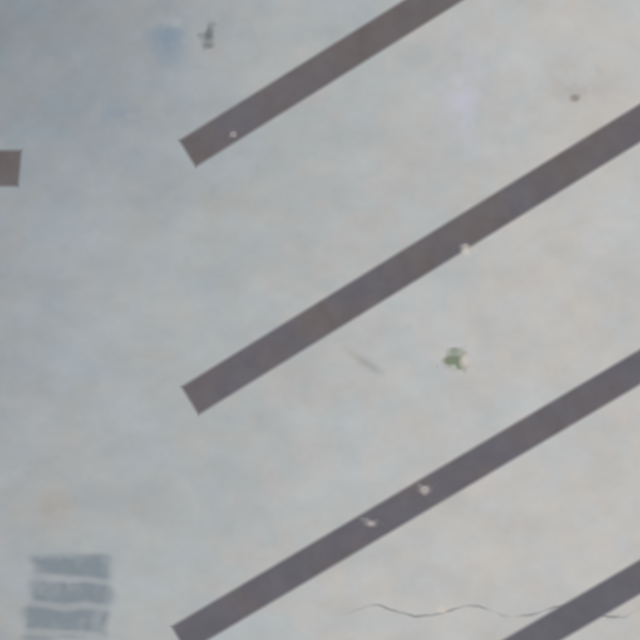
Reproduce this texture procedurally as a three.js fragment shader.

```glsl
varying vec2 vUv;

const vec3 COOL_SHADE = vec3(0.545, 0.572, 0.60);
const vec3 MID_CONCRETE = vec3(0.662, 0.68, 0.685);
const vec3 WARM_CONCRETE = vec3(0.738, 0.735, 0.726);
const vec3 BAR_GREY = vec3(0.403, 0.395, 0.422);
const vec3 BAR_RUST = vec3(0.415, 0.393, 0.395);
const vec3 BLUE_STAIN = vec3(0.50, 0.56, 0.62);
const vec3 LAVENDER = vec3(0.74, 0.74, 0.79);
const vec3 BROWN_STAIN = vec3(0.62, 0.57, 0.53);
const vec3 PATCH_GREY = vec3(0.49, 0.53, 0.56);
const vec3 LEAF_GREEN = vec3(0.42, 0.47, 0.38);
const vec3 CHIP_PALE = vec3(0.80, 0.77, 0.74);
const vec3 DARK_FLECK = vec3(0.36, 0.38, 0.39);
const float EDGE = 0.0046;
const float GRAIN = 0.006;
const float MOTTLE = 0.05;
const float SPECKLE = 0.026;

float hash(vec2 p) {
  vec3 q = fract(vec3(p.xyx) * 0.1031);
  q += dot(q, q.yzx + 33.33);
  return fract((q.x + q.y) * q.z);
}

float noise(vec2 p) {
  vec2 cell = floor(p), f = fract(p);
  f = f * f * (3.0 - 2.0 * f);
  return mix(mix(hash(cell), hash(cell + vec2(1.0, 0.0)), f.x),
             mix(hash(cell + vec2(0.0, 1.0)), hash(cell + 1.0), f.x), f.y);
}

float fbm(vec2 p) {
  float sum = 0.0, amp = 0.5;
  for (int i = 0; i < 3; i++) {
    sum += amp * noise(p);
    p = mat2(1.6, 1.2, -1.2, 1.6) * p + 17.3;
    amp *= 0.5;
  }
  return sum;
}

// Signed distance to a bar running up and right from its start
float bar(vec2 p, vec2 start, float slope, float halfWidth) {
  vec2 dir = normalize(vec2(1.0, slope));
  vec2 q = p - start;
  return max(-dot(q, dir), abs(dot(q, vec2(-dir.y, dir.x))) - halfWidth);
}

float fill(float d) { return 1.0 - smoothstep(-EDGE, EDGE, d); }

// Soft elliptical spot
float spot(vec2 p, vec2 center, vec2 radius) {
  vec2 q = (p - center) / radius;
  return exp(-dot(q, q));
}

// Small irregular chip
float chip(vec2 p, vec2 center, vec2 radius) {
  vec2 q = (p - center) / radius;
  float ragged = 0.9 * (noise(p * 110.0) - 0.5);
  return 1.0 - smoothstep(0.1, 1.3, length(q) + ragged);
}

vec3 concrete(vec2 p) {
  float light = 0.135 + 0.84 * p.x + 0.30 * (1.0 - p.y) * (1.0 - 0.5 * p.x);
  light += 0.18 * (fbm(p * 4.0) - 0.44);
  vec3 col = mix(COOL_SHADE, MID_CONCRETE, smoothstep(-0.05, 0.60, light));
  col = mix(col, WARM_CONCRETE, smoothstep(0.48, 1.0, light));
  col += MOTTLE * (fbm(p * vec2(17.0, 23.0)) - 0.44);
  col += SPECKLE * (fbm(p * vec2(42.0, 54.0) + 7.0) - 0.44);
  vec3 tint = vec3(1.0, -0.1, -0.9);
  col += tint * (0.025 * (fbm(p * 9.0 + 40.0) - 0.44) + 0.016 * (noise(p * 38.0) - 0.5));
  return col - 0.03 * spot(p, vec2(0.0, 1.0), vec2(0.25));
}

void main() {
  vec2 p = vUv;
  vec3 col = concrete(p);
  float blotch = smoothstep(0.2, 0.65, fbm(p * 34.0));

  // Faded stains
  col = mix(col, BLUE_STAIN, 0.8 * blotch * spot(p, vec2(0.262, 0.943), vec2(0.03, 0.045)));
  col = mix(col, BLUE_STAIN, 0.35 * blotch * spot(p, vec2(0.20, 0.825), vec2(0.09, 0.025)));
  col = mix(col, LAVENDER, 0.8 * blotch * spot(p, vec2(0.725, 0.85), vec2(0.035, 0.09)));
  col = mix(col, BROWN_STAIN, 0.4 * blotch * spot(p, vec2(0.905, 0.873), vec2(0.04, 0.028)));
  col = mix(col, BROWN_STAIN, 0.35 * blotch * spot(p, vec2(0.082, 0.203), vec2(0.025, 0.022)));

  // Striped grey patch
  vec2 q = p - vec2(0.110 + 0.08 * (p.y - 0.07), 0.065);
  q += vec2(0.016, 0.007) * (vec2(noise(p * 45.0), noise(p * 30.0 + 9.0)) - 0.5);
  float rows = abs(fract((q.y + 0.08 * q.x + 0.012) / 0.044) - 0.5);
  float patchMask = (1.0 - smoothstep(0.052, 0.076, abs(q.x))) * (1.0 - smoothstep(0.058, 0.076, q.y));
  patchMask *= smoothstep(-0.074, -0.055, q.y) * (1.0 - 0.6 * smoothstep(0.25, 0.48, rows));
  col = mix(col, PATCH_GREY, patchMask * (0.5 + 0.4 * blotch));

  // Broken crack and scuff
  float crackY = 0.045 + 0.009 * sin(p.x * 42.0 - 29.3) + 0.012 * (fbm(p.xx * 24.0) - 0.5);
  float crack = 1.0 - smoothstep(0.0, 0.0048, abs(p.y - crackY));
  crack *= smoothstep(0.52, 0.62, p.x) * smoothstep(0.1, 0.8, noise(p * 40.0));
  col = mix(col, DARK_FLECK, 0.34 * crack);
  vec2 scuff = p + vec2(0.0, 0.6 * (p.x - 0.575));
  col -= 0.07 * blotch * spot(scuff, vec2(0.575, 0.431), vec2(0.032, 0.008));

  // Dark bars
  float d = bar(p, vec2(0.293, 0.760), 0.624, 0.0242);
  d = min(d, bar(p, vec2(0.297, 0.374), 0.617, 0.0254));
  d = min(d, bar(p, vec2(0.280, 0.001), 0.591, 0.0234));
  d = min(d, bar(p, vec2(0.700, -0.077), 0.585, 0.0230));
  d = min(d, max(p.x - 0.031 - 0.09 * (p.y - 0.737), abs(p.y - 0.737) - 0.028));
  vec3 paint = mix(BAR_GREY, BAR_RUST, smoothstep(0.2, 0.8, fbm(p * 16.0) + 0.4 * (p.y - 0.4)));
  paint += 0.04 * (fbm(p * 46.0) - 0.44);
  col = mix(col, paint, fill(d));

  // Debris
  col = mix(col, DARK_FLECK, 0.7 * chip(p, vec2(0.326, 0.943), vec2(0.013, 0.019)));
  col = mix(col, BROWN_STAIN * 0.8, 0.6 * chip(p, vec2(0.898, 0.847), vec2(0.010, 0.007)));
  col = mix(col, LEAF_GREEN, 0.8 * chip(p, vec2(0.709, 0.438), vec2(0.020, 0.019)));
  float chips = chip(p, vec2(0.727, 0.437), vec2(0.009, 0.010));
  chips = max(chips, chip(p, vec2(0.729, 0.608), vec2(0.013, 0.010)));
  chips = max(chips, 0.9 * chip(p, vec2(0.578, 0.182), vec2(0.016, 0.009)));
  chips = max(chips, 0.75 * chip(p, vec2(0.665, 0.235), vec2(0.015, 0.009)));
  chips = max(chips, 0.5 * chip(p, vec2(0.366, 0.789), vec2(0.008)));
  chips = max(chips, chip(p, vec2(0.692, 0.046), vec2(0.012, 0.007)));
  col = mix(col, CHIP_PALE, 0.8 * chips);

  col += GRAIN * (noise(p * 130.0) - 0.5);
  gl_FragColor = vec4(col, 1.0);
}
```
